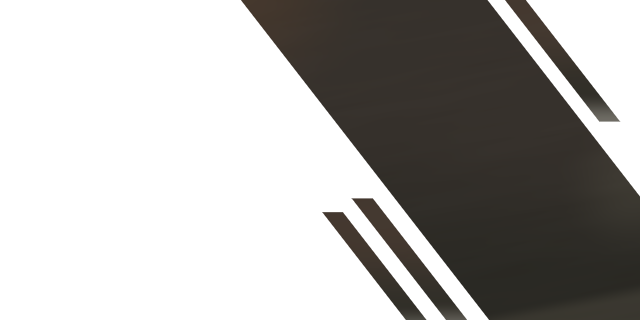
A Shadertoy shader for this background:

```glsl
// Dark slanted band and three thin parallel bars on a white ground.
// Each shape is a sheared box with a smooth edge; its inside is a smoky
// brown-grey gradient with faint tilted streaks of value noise.

const float SLANT = 0.776;

float hash(vec2 p) {
    return fract(sin(dot(p, vec2(127.1, 311.7))) * 43758.5453);
}

float noise(vec2 p) {
    vec2 i = floor(p), f = fract(p);
    f = f * f * (3.0 - 2.0 * f);
    return mix(mix(hash(i), hash(i + vec2(1, 0)), f.x),
               mix(hash(i + vec2(0, 1)), hash(i + vec2(1, 1)), f.x), f.y);
}

// Coverage of a slanted bar: sideSpan is measured along the top edge.
float slantedBar(vec2 p, vec2 sideSpan, vec2 heightSpan) {
    float s = p.x - SLANT * (1.0 - p.y);
    float side = max(sideSpan.x - s, s - sideSpan.y) / length(vec2(1.0, SLANT));
    float cap = max(heightSpan.x - p.y, p.y - heightSpan.y);
    return clamp(0.5 - max(side, cap) * iResolution.y, 0.0, 1.0);
}

// Wide band: warm top left, dark lower right, pale sheen along the foot.
vec3 bandColor(vec2 p) {
    vec3 color = mix(vec3(0.165, 0.16, 0.14), vec3(0.212, 0.192, 0.172),
                     smoothstep(0.08, 0.65, p.y));
    float warmth = 1.0 - smoothstep(0.0, 0.42, distance(p, vec2(0.76, 1.02)));
    color += warmth * vec3(0.06, 0.028, 0.005);
    float rim = smoothstep(0.25, 0.0, distance(p, vec2(1.98, 0.42)));
    color += rim * vec3(0.045, 0.045, 0.035);
    float sheenLine = 0.01 + 0.2 * (p.x - 1.53);
    color += smoothstep(0.015, -0.035, p.y - sheenLine) * vec3(0.06, 0.055, 0.045);
    return color;
}

// Thin bars: brown above, dark near the foot, grey at the very end.
vec3 barColor(float height) {
    vec3 color = mix(vec3(0.19, 0.18, 0.155), vec3(0.265, 0.22, 0.185),
                     smoothstep(0.08, 0.3, height));
    return mix(color, vec3(0.43, 0.42, 0.39), smoothstep(0.09, 0.0, height));
}

void mainImage(out vec4 fragColor, in vec2 fragCoord) {
    vec2 p = fragCoord / iResolution.y;

    // Streaks rise gently to the right
    vec2 q = vec2(p.x + 0.2 * p.y, p.y - 0.2 * p.x);
    float streaks = 0.65 * noise(q * vec2(3.0, 24.0)) + 0.35 * noise(q * vec2(6.0, 60.0));
    float grain = 0.012 * (streaks - 0.5);

    vec3 color = vec3(1.0);
    color = mix(color, bandColor(p) + grain,
                slantedBar(p, vec2(0.7526, 1.5234), vec2(-1.0, 2.0)));

    // Upper right bar
    color = mix(color, barColor(p.y - 0.62) + grain,
                slantedBar(p, vec2(1.578, 1.643), vec2(0.62, 2.0)));

    // Lower pair of bars
    color = mix(color, barColor(p.y + 0.03) + grain,
                slantedBar(p, vec2(0.618, 0.684), vec2(-1.0, 0.38)));
    color = mix(color, barColor(p.y + 0.045) + grain,
                slantedBar(p, vec2(0.4925, 0.557), vec2(-1.0, 0.337)));

    fragColor = vec4(color, 1.0);
}
```
